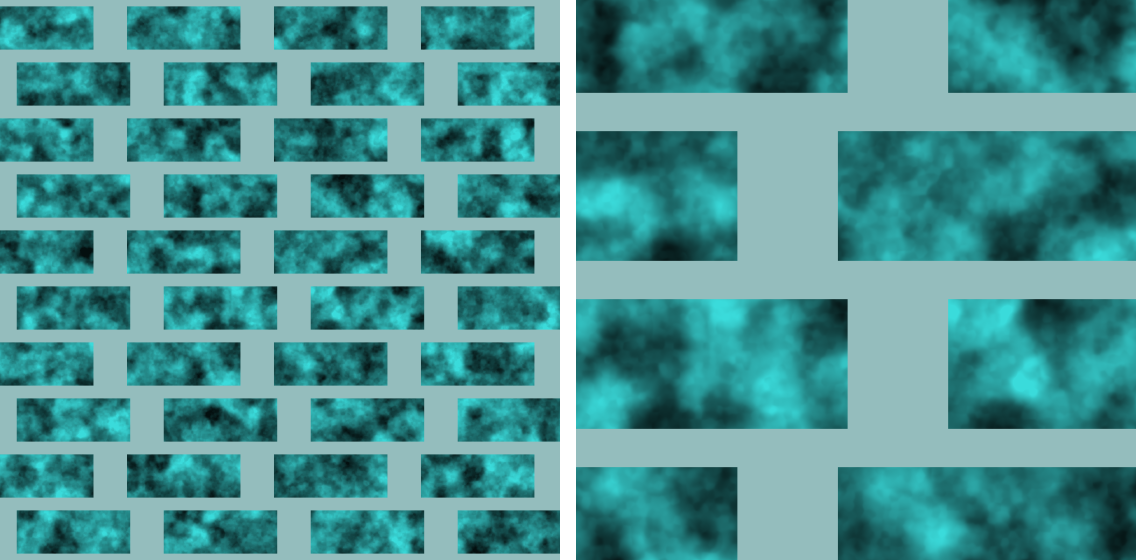
Left: the whole. Right: its middle third, enlarged.
Give the GLSL for this pattern, as a WebGL 1 fragment shader.

```glsl
precision highp float;

uniform vec2 u_resolution;

const vec2 REPEATS = vec2(3.81, 10.0);     // bricks across, courses up
const float COURSE_SHIFT = 0.25;           // sideways shift of odd courses
const vec2 BRICK_HALF = vec2(0.386);       // half size as a share of one repeat
const vec3 MORTAR_COLOR = vec3(0.58, 0.74, 0.74);
const vec3 GLAZE_TINT = vec3(0.265, 1.0, 1.0);
const float GLAZE_LEVEL = 0.485;
const float GLAZE_CONTRAST = 1.15;
const float CLOUD_SCALE = 30.0;            // cloud cells across the canvas
const int CLOUD_LAYERS = 4;
const float CELL_JITTER = 0.7;
const float CELL_FALLOFF = 5.0;

vec3 hash3(vec2 p) {
  vec3 q = fract(vec3(p.xyx) * vec3(0.1031, 0.1030, 0.0973));
  q += dot(q, q.yxz + 33.33);
  return fract((q.xxy + q.yzz) * q.zyx);
}

// Cellular noise: random levels blended around scattered cell centres.
float cellNoise(vec2 p) {
  vec2 cell = floor(p);
  vec2 local = p - cell;
  float total = 0.0;
  float weightSum = 0.0;
  for (int y = -1; y <= 1; y++) {
    for (int x = -1; x <= 1; x++) {
      vec2 neighbour = vec2(float(x), float(y));
      vec3 random = hash3(cell + neighbour);
      vec2 toCentre = neighbour + 0.5 + CELL_JITTER * (random.xy - 0.5) - local;
      float weight = exp(-CELL_FALLOFF * dot(toCentre, toCentre));
      total += weight * random.z;
      weightSum += weight;
    }
  }
  return total / weightSum;
}

float clouds(vec2 p) {
  float total = 0.0;
  float amplitude = 0.5;
  float amplitudeSum = 0.0;
  for (int i = 0; i < CLOUD_LAYERS; i++) {
    total += amplitude * cellNoise(p);
    amplitudeSum += amplitude;
    amplitude *= 0.5;
    p = p * 2.0 + vec2(19.3, 7.7);
  }
  return total / amplitudeSum;
}

void main() {
  vec2 uv = gl_FragCoord.xy / u_resolution;

  // Staggered brick grid
  vec2 grid = uv * REPEATS;
  grid.x += COURSE_SHIFT * mod(floor(grid.y), 2.0);
  vec2 brick = floor(grid);
  vec2 local = grid - brick - 0.5;

  // Antialiased brick rectangle
  vec2 edge = (BRICK_HALF - abs(local)) / REPEATS * u_resolution;
  vec2 coverage = clamp(edge + 0.5, 0.0, 1.0);
  float brickMask = coverage.x * coverage.y;

  // Mottled glaze, separate on every brick
  vec2 brickOffset = brick * vec2(13.0, 5.0) + 40.0;
  float mottle = clouds(uv * CLOUD_SCALE + brickOffset);
  float level = GLAZE_LEVEL + GLAZE_CONTRAST * (mottle - 0.5);
  vec3 glaze = GLAZE_TINT * clamp(level, 0.06, 0.86);

  gl_FragColor = vec4(mix(MORTAR_COLOR, glaze, brickMask), 1.0);
}
```
